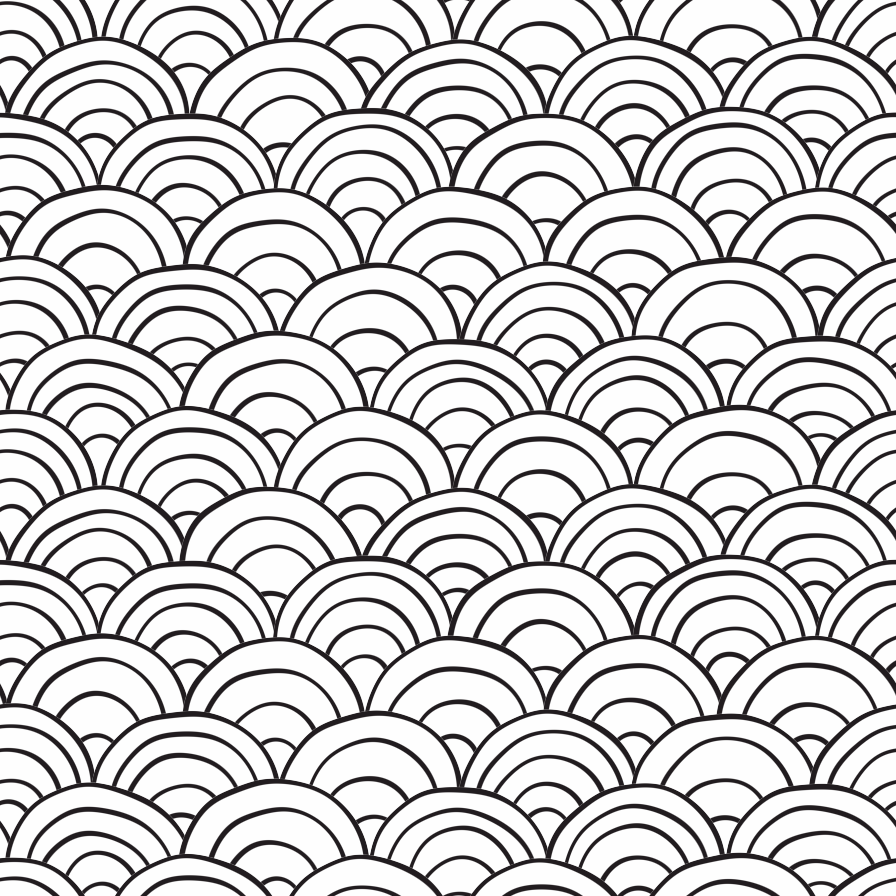
This pattern is drawn by a WebGL 1 fragment shader. Its source:

```glsl
precision highp float;
// Hand-inked scallop waves: 5 domes across and 12 staggered rows, lower rows in front.
// Each dome holds four or five nested elliptic arcs, jittered by a wrapping hash
// (every 5 columns, 6 rows) and bent by layered sines.
uniform vec2 u_resolution;

vec4 hash4(vec2 id) {
  return fract(sin(dot(id, vec2(12.99, 78.23)) + vec4(0.7, 2.3, 4.1, 5.9)) * 4375.85);
}

// Approximate distance to an arch: half ellipse on top, straight sides below.
float archDistance(vec2 q, vec2 radii) {
  q.y = min(q.y, 0.0);
  vec2 n = q / radii;
  float len = length(n) + 1e-4;
  return len * (len - 1.0) / (length(n / radii) + 1e-4);
}

// x: ink, y: coverage. The point p is relative to the apex, with y down.
vec2 dome(vec2 p, vec2 id, float px) {
  vec4 rnd = hash4(id);
  p += (rnd.xy - 0.5) * vec2(0.05, 0.055);
  p.y += (rnd.z - 0.5) * 0.14 * p.x;
  float gaps = rnd.w < 0.4 ? 3.0 : 4.0;
  float ink = 0.0;
  float cover = 0.0;
  for (int k = 0; k < 5; k++) {
    float f = float(k) / gaps;
    if (f > 1.01) break;
    vec4 ring = hash4(id + 7.3 * float(k + 1));
    float inner = min(float(k), 1.0);

    // Inner arcs are smaller and sit lower
    float top = 0.56 * pow(f, 1.2) + inner * (ring.x - 0.5) * 0.05;
    float base = 0.47 + 0.23 * f;
    float halfWidth = (0.508 - 0.365 * f) * (0.97 + 0.06 * ring.y);
    vec2 q = p - vec2(inner * (ring.z - 0.5) * 0.035, base);
    float d = archDistance(q, vec2(halfWidth, base - top));

    // Unsteady hand: bent path and uneven pressure
    float phase = 6.283 * ring.w;
    d += 0.006 * sin(9.0 * p.x + phase) + 0.003 * sin(17.0 * p.x - 8.0 * p.y + 2.0 * phase);
    float pen = 0.0137 - 0.0015 * inner + 0.0022 * sin(7.0 * p.x + 4.0 * p.y + phase);

    if (k == 0) cover = 1.0 - smoothstep(-px, px, d - pen);
    ink = max(ink, 1.0 - smoothstep(-px, px, abs(d) - pen));
  }
  return vec2(ink, cover);
}

void main() {
  vec2 uv = gl_FragCoord.xy / u_resolution;
  vec2 p = 5.0 * vec2(uv.x, 1.0 - uv.y);
  float px = 0.75 * 5.0 / u_resolution.x;
  float rowStep = 5.0 / 12.0;
  float nearRow = floor((p.y - 0.215) / rowStep);
  float ink = 0.0;

  // Paint from the back row to the front row
  for (int j = -2; j <= 1; j++) {
    float row = nearRow + float(j);
    float shift = 0.05 + 0.5 * (1.0 - mod(row, 2.0));
    float nearColumn = floor(p.x - shift + 0.5);
    for (int i = -1; i <= 1; i++) {
      float column = nearColumn + float(i);
      vec2 apex = vec2(column + shift, 0.215 + row * rowStep);
      vec2 layer = dome(p - apex, mod(vec2(column, row) + 0.01, vec2(5.0, 6.0)), px);
      ink = mix(ink, layer.x, layer.y);
    }
  }
  gl_FragColor = vec4(mix(vec3(0.995), vec3(0.13, 0.11, 0.12), ink), 1.0);
}
```
